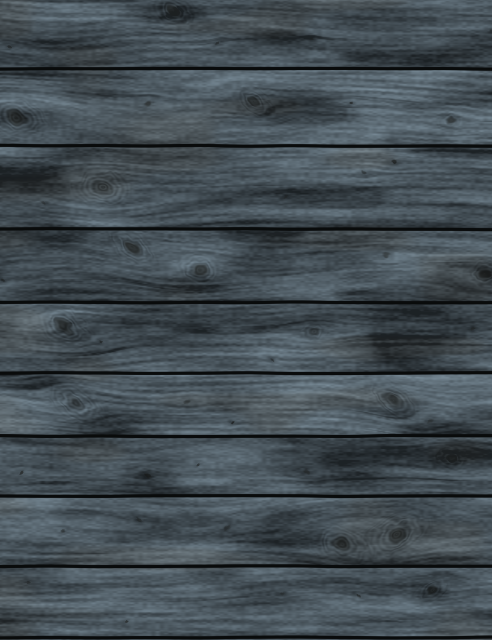
Reproduce this texture procedurally as a WebGL 1 fragment shader.

```glsl
precision highp float;

uniform vec2 u_resolution;

#define PLANKS 9
#define ASPECT 0.77
#define GAP_HALF 0.0024
#define KNOTS 5
#define KNOT_MIN 0.0025
#define KNOT_MAX 0.0145
#define RING_FREQ 520.0
#define GAP_COLOR vec3(0.035, 0.042, 0.045)
#define WOOD_DARK vec3(0.195, 0.228, 0.250)
#define WOOD_LIGHT vec3(0.405, 0.468, 0.510)
#define KNOT_COLOR vec3(0.105, 0.112, 0.108)
#define BARE_WOOD vec3(0.34, 0.33, 0.30)

float hash(vec2 p) {
  vec3 q = fract(p.xyx * vec3(0.1031, 0.1030, 0.0973));
  q += dot(q, q.yzx + 33.33);
  return fract((q.x + q.y) * q.z);
}

float noise(vec2 p) {
  vec2 i = floor(p), f = fract(p);
  f = f * f * (3.0 - 2.0 * f);
  return mix(mix(hash(i), hash(i + vec2(1, 0)), f.x),
             mix(hash(i + vec2(0, 1)), hash(i + vec2(1, 1)), f.x), f.y);
}

float fbm(vec2 p) {
  float sum = 0.0, amp = 0.53;
  for (int i = 0; i < 4; i++) {
    sum += amp * noise(p);
    p = p * 2.03 + 17.3;
    amp *= 0.5;
  }
  return sum;
}

// Height of a seam; the middle planks sit slightly low
float seamHeight(float i) {
  float d = (i - 4.8) / 2.1;
  return i / float(PLANKS) + 0.004 - 0.032 * exp(-d * d * d * d);
}

void main() {
  float pixel = 1.0 / u_resolution.y;
  vec2 p = gl_FragCoord.xy / u_resolution * vec2(ASPECT, 1.0);

  // Plank index and signed distance to the nearest seam
  float plank = -1.0, seam = 1.0;
  for (int i = 0; i <= PLANKS; i++) {
    float n = float(i);
    float d = p.y - seamHeight(n) - 0.0016 * (noise(vec2(p.x * 13.0, n * 7.0)) - 0.5);
    plank += step(0.0, d);
    if (abs(d) < abs(seam)) seam = d;
  }
  float low = seamHeight(plank), high = seamHeight(plank + 1.0);
  vec2 shift = vec2(plank * 11.7 + 20.0, plank * 5.3 + 20.0);

  // Wavy grain coordinate, bent around the knots
  float grain = p.y + 0.026 * (noise(p * vec2(4.0, 13.0) + shift) - 0.5);
  float core = 0.0, rings = 0.0, halo = 0.0;
  for (int j = 0; j < KNOTS; j++) {
    vec2 seed = vec2(plank * 3.0 + 41.0, float(j) * 7.0 + 5.0);
    float pick = hash(seed + 2.7);
    float size = mix(KNOT_MIN, KNOT_MAX, pick * pick * pick);
    vec2 center = vec2((float(j) + hash(seed)) / float(KNOTS) * ASPECT,
                       mix(low, high, 0.18 + 0.64 * hash(seed + 9.1)));
    vec2 d = p - center;
    d.y += d.x * (hash(seed + 4.4) - 0.5);
    vec2 q = d / size * vec2(0.72, 1.0);
    float r = length(q) + 0.5 * (noise(q * 1.6 + seed) - 0.5);
    grain -= d.y * 0.8 * exp(-dot(q * q, vec2(0.05, 0.12)));
    float fade = exp(-r * r * 0.3);
    rings += sin(r * size * 1050.0) * fade * smoothstep(0.004, 0.009, size);
    core += smoothstep(1.15, 0.35, r) * (0.5 + 0.5 * hash(seed + 6.2));
    halo += fade;
  }

  // Weathering stains, long fibres, growth rings and surface speckle
  float stain = fbm(p * vec2(5.0, 21.0) + shift);
  float streak = noise(vec2(p.x * 5.0, grain * 75.0) + shift);
  float fibre = noise(vec2(p.x * 17.0, grain * 250.0) + shift);
  float speckle = noise(p * vec2(150.0, 400.0));
  float ringMask = smoothstep(0.3, 0.75, noise(p * vec2(3.0, 17.0) + shift.yx));
  float growth = sin(grain * RING_FREQ + 4.0 * noise(vec2(p.x * 6.0, grain * 30.0) + shift));
  float crack = smoothstep(0.84, 0.95, noise(vec2(p.x * 5.0, grain * 125.0) + shift.yx));

  float tone = 0.50 + 0.16 * (hash(vec2(plank + 3.0, 8.0)) - 0.5);
  tone += 1.25 * (stain - 0.5) + 0.50 * (streak - 0.5);
  tone += 0.50 * (fibre - 0.5) + 0.34 * (speckle - 0.5);
  tone += 0.15 * growth * ringMask + 0.20 * rings;
  tone -= 0.30 * crack + 0.18 * min(halo, 1.0);
  tone -= 0.45 * smoothstep(0.58, 0.8, noise(p * vec2(6.0, 27.0) + shift.yx));

  // Planed rims: pale just below a seam, shaded just above it
  float rim = exp(-abs(seam) / 0.0045);
  tone += rim * (seam < 0.0 ? 0.22 : -0.15);

  vec3 color = mix(WOOD_DARK, WOOD_LIGHT, clamp(tone, -0.4, 1.3));
  float bare = smoothstep(0.62, 0.85, noise(p * vec2(7.0, 24.0) + 61.0));
  color = mix(color, BARE_WOOD * (0.6 + 0.5 * tone), 0.22 * bare);
  color = mix(color, KNOT_COLOR * (0.8 + 0.6 * fibre), 0.75 * min(core, 1.0));

  // Dark gap between planks
  float gap = 1.0 - smoothstep(GAP_HALF - 0.6 * pixel, GAP_HALF + 0.8 * pixel, abs(seam));
  color = mix(color, GAP_COLOR, gap);
  gl_FragColor = vec4(color, 1.0);
}
```
